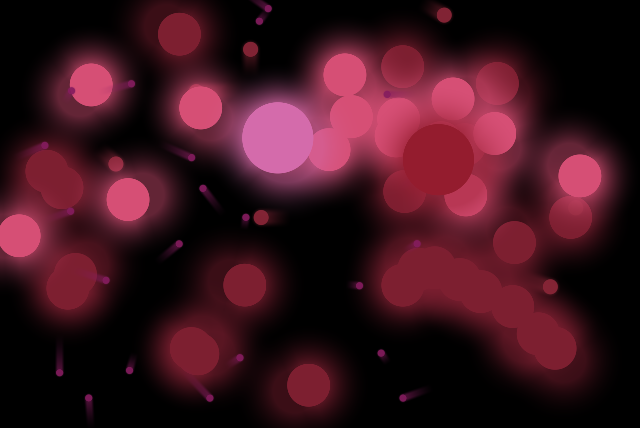
A Shadertoy shader for this background:

```glsl
// Glowing rose discs and short comet-like sparks drifting on black.
// Each layer is scattered by a jittered low-discrepancy sequence, then every
// disc is blended over the canvas with a soft halo smeared along its drift.

#define DARK_COUNT 24
#define BRIGHT_COUNT 14
#define EMBER_COUNT 8
#define SPARK_COUNT 24
#define DISC_RADIUS 0.051
#define BIG_RADIUS 0.084
#define EMBER_RADIUS 0.018
#define SPARK_RADIUS 0.0088
#define HALO_WIDTH 0.095
#define HALO_STRENGTH 0.66
#define DRIFT 0.035
#define JITTER 0.22

const vec3 WINE    = vec3(0.49, 0.12, 0.19);
const vec3 ROSE    = vec3(0.84, 0.31, 0.46);
const vec3 LILAC   = vec3(0.83, 0.42, 0.67);
const vec3 CRIMSON = vec3(0.58, 0.11, 0.18);
const vec3 EMBER   = vec3(0.55, 0.15, 0.22);
const vec3 PLUM    = vec3(0.52, 0.11, 0.37);

float hash(float n) {
    return fract(sin(n * 127.1 + 3.7) * 43758.5453);
}

vec2 hash2(float n) {
    return vec2(hash(n), hash(n + 57.3));
}

vec2 direction(float n) {
    float angle = 6.28318 * hash(n + 19.4);
    return vec2(cos(angle), sin(angle));
}

// Evenly spread point in the unit square, loosened by jitter
vec2 scatter(float i, float seed) {
    vec2 spread = fract(vec2(0.7549, 0.5698) * i + hash2(seed));
    return clamp(spread + JITTER * (hash2(i + seed) - 0.5), 0.0, 1.0);
}

// Coverage of a crisp disc, smoothed over about one pixel
float discMask(vec2 p, float radius) {
    float soft = 0.75 / iResolution.y;
    return 1.0 - smoothstep(-soft, soft, length(p) - radius);
}

// Position along a segment from the origin, 0 at the head and 1 at the tail
float along(vec2 p, vec2 tail) {
    return clamp(dot(p, tail) / dot(tail, tail), 0.0, 1.0);
}

// Solid disc with a halo stretched along its drift
vec3 glowDisc(vec3 col, vec2 p, float radius, vec2 drift, vec3 tint) {
    float d = length(p - drift * along(p, drift)) - radius;
    float fade = clamp(1.0 - max(d, 0.0) / HALO_WIDTH, 0.0, 1.0);
    float smear = 1.0 - 0.3 * along(p, drift);
    float halo = HALO_STRENGTH * fade * fade * smear;
    return mix(col, tint, max(halo, discMask(p, radius)));
}

// Small head with a tapering, fading tail
vec3 comet(vec3 col, vec2 p, float radius, vec2 tail, vec3 tint) {
    float t = along(p, tail);
    float d = length(p - tail * t) / radius;
    float trail = 0.65 * pow(1.0 - t, 1.4) * (1.0 - smoothstep(0.4, 1.4, d));
    return mix(col, tint, max(trail, 0.92 * discMask(p, radius)));
}

void mainImage(out vec4 fragColor, in vec2 fragCoord) {
    vec2 uv = fragCoord / iResolution.y;
    vec2 canvas = vec2(iResolution.x / iResolution.y, 1.0);
    vec3 col = vec3(0.0);

    // Wine discs, one in three gathered at the lower right
    for (int i = 0; i < DARK_COUNT; i++) {
        float n = float(i);
        vec2 pos = mix(vec2(0.04, 0.1), vec2(0.98, 0.92), scatter(n, 11.0));
        if (i % 3 == 0) pos = mix(pos, vec2(0.85, 0.22), 0.72);
        col = glowDisc(col, uv - pos * canvas, DISC_RADIUS, DRIFT * direction(n), WINE);
    }

    // Embers with short tails
    for (int i = 0; i < EMBER_COUNT; i++) {
        float n = float(i) + 200.0;
        vec2 pos = mix(vec2(0.04, 0.33), vec2(0.95, 0.97), scatter(n, 23.0));
        vec2 tail = direction(n) * mix(0.05, 0.11, hash(n));
        col = comet(col, uv - pos * canvas, EMBER_RADIUS, tail, EMBER);
    }

    // Rose discs in the upper part, one in three gathered right of centre
    for (int i = 0; i < BRIGHT_COUNT; i++) {
        float n = float(i) + 100.0;
        vec2 pos = mix(vec2(0.03, 0.4), vec2(0.96, 0.9), scatter(n, 37.0));
        if (i % 3 == 0) pos = mix(pos, vec2(0.65, 0.77), 0.72);
        col = glowDisc(col, uv - pos * canvas, DISC_RADIUS, DRIFT * direction(n), ROSE);
    }

    // Plum sparks
    for (int i = 0; i < SPARK_COUNT; i++) {
        float n = float(i) + 300.0;
        vec2 pos = mix(vec2(0.07, 0.07), vec2(0.75, 0.98), scatter(n, 41.0));
        vec2 tail = direction(n) * mix(0.03, 0.1, hash(n));
        col = comet(col, uv - pos * canvas, SPARK_RADIUS, tail, PLUM);
    }

    // Two large discs in front
    col = glowDisc(col, uv - vec2(0.434, 0.678) * canvas, BIG_RADIUS, DRIFT * vec2(0.6, -0.6), LILAC);
    col = glowDisc(col, uv - vec2(0.685, 0.627) * canvas, BIG_RADIUS, DRIFT * vec2(0.8, -0.7), CRIMSON);

    fragColor = vec4(col, 1.0);
}
```
